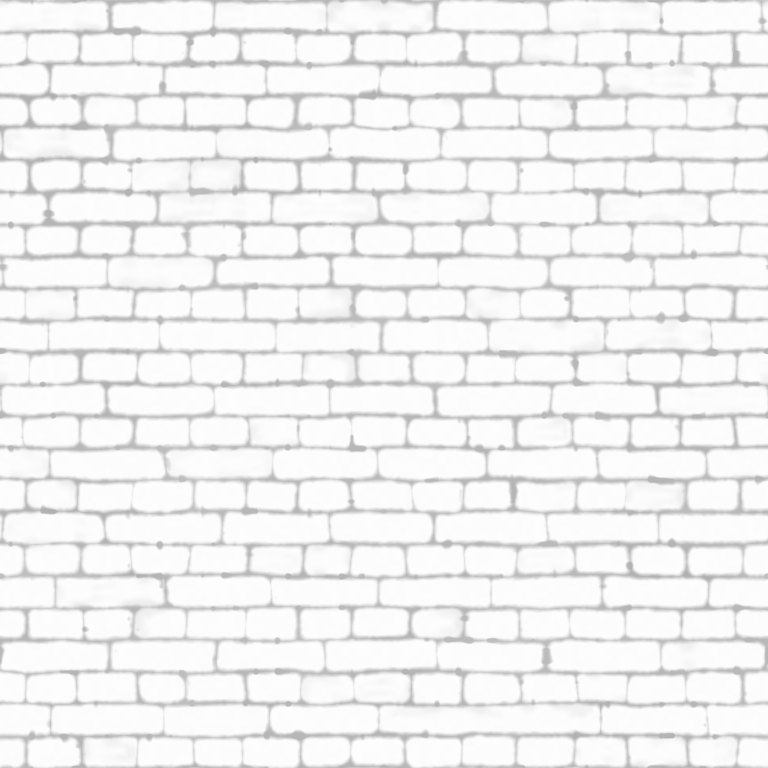
Reproduce this texture map procedurally as a Shadertoy shader.

```glsl
// White painted brick wall: alternating stretcher and header courses with soft grey mortar.

const float COURSES = 24.0;      // rows down the canvas; one course is one unit high
const float STRETCHERS = 7.0;    // long bricks per course
const float HEADERS = 14.0;      // short bricks per course
const vec2 DOUBLE_BRICK = vec2(3.0, 22.0); // one brick that spans two places

float hash(vec2 p, float seed) {
    vec3 q = fract(vec3(p.xyx + seed * 7.31) * vec3(0.1031, 0.1030, 0.0973));
    q += dot(q, q.yzx + 33.33);
    return fract((q.x + q.y) * q.z);
}

// Value noise that wraps across the wall.
float noise(vec2 p, float frequency, float seed) {
    float period = COURSES * frequency;
    p *= frequency;
    vec2 cell = floor(p);
    vec2 f = fract(p);
    f = f * f * (3.0 - 2.0 * f);
    vec2 a = mod(cell, period);
    vec2 b = mod(cell + 1.0, period);
    return mix(mix(hash(a, seed), hash(vec2(b.x, a.y), seed), f.x),
               mix(hash(vec2(a.x, b.y), seed), hash(b, seed), f.x), f.y);
}

float roundedBox(vec2 p, vec2 halfSize, float radius) {
    vec2 q = abs(p) - halfSize + radius;
    return length(max(q, 0.0)) + min(max(q.x, q.y), 0.0) - radius;
}

float bricksInCourse(float course) {
    return mod(course, 2.0) < 0.5 ? STRETCHERS : HEADERS;
}

// Stretchers shift by half a brick every second course.
float courseOffset(float course) {
    if (mod(course, 2.0) > 0.5) return 0.46;
    return mod(course, 4.0) < 1.0 ? -0.01 : 0.47;
}

// Joint position (x) and half width (y).
vec2 joint(float index, float course) {
    float count = bricksInCourse(course);
    vec2 id = vec2(mod(index, count), course);
    float shift = (hash(id, 1.0) - 0.5) * 0.26;
    float gap = mix(0.008, 0.09, hash(id, 2.0));
    return vec2((index + courseOffset(course)) * COURSES / count + shift, gap);
}

float brickDistance(vec2 p, float column, float row) {
    float course = mod(row, COURSES);
    vec2 id = vec2(mod(column, bricksInCourse(course)), course);
    bool firstHalf = id == DOUBLE_BRICK;
    bool secondHalf = id == DOUBLE_BRICK + vec2(1.0, 0.0);
    vec2 left = joint(column - (secondHalf ? 1.0 : 0.0), course);
    vec2 right = joint(column + (firstHalf ? 2.0 : 1.0), course);
    vec2 low = vec2(left.x + left.y, row + mix(0.055, 0.11, hash(id, 3.0)));
    vec2 high = vec2(right.x - right.y, row + 1.0 - mix(0.055, 0.11, hash(id, 4.0)));
    float radius = mix(0.12, 0.30, hash(id, 5.0));
    return roundedBox(p - 0.5 * (low + high), 0.5 * (high - low), radius);
}

// Distance to the nearest brick (x) and that brick's wear (y).
vec2 wall(vec2 p) {
    vec2 nearest = vec2(10.0, 0.0);
    for (int j = -1; j <= 1; j++) {
        float row = floor(p.y) + float(j);
        float course = mod(row, COURSES);
        float count = bricksInCourse(course);
        float middle = floor(p.x * count / COURSES - courseOffset(course));
        for (int i = -1; i <= 1; i++) {
            float column = middle + float(i);
            float d = brickDistance(p, column, row);
            float wear = hash(vec2(mod(column, count), course), 6.0);
            if (d < nearest.x) nearest = vec2(d, wear);
        }
    }
    return nearest;
}

void mainImage(out vec4 fragColor, in vec2 fragCoord) {
    vec2 uv = fragCoord / iResolution.xy;
    vec2 p = vec2(uv.x, 1.0 - uv.y) * COURSES;

    // Uneven hand-laid outlines
    vec2 warp = vec2(noise(p, 1.0, 11.0), noise(p, 1.0, 12.0)) - 0.5;
    vec2 brick = wall(p + warp * vec2(0.11, 0.09));
    float d = brick.x;
    d += (noise(p, 4.0, 13.0) - 0.5) * 0.055;
    d += (noise(p, 9.0, 14.0) - 0.5) * 0.025;

    // Chipped edges
    d += 0.11 * smoothstep(0.78, 1.0, noise(p, 3.0, 15.0));

    // Faint smudges on the more worn bricks
    float smudge = smoothstep(0.35, 0.9, noise(p, 2.0, 16.0));
    smudge *= smoothstep(0.72, 1.0, brick.y) * smoothstep(-0.45, -0.05, d);
    float face = 0.993 - 0.006 * noise(p, 5.0, 17.0) - 0.06 * smudge;

    // Soft mortar, deepest where the joints meet
    float mortar = mix(0.69, 0.75, noise(p, 0.5, 18.0));
    float shade = mix(face, mortar, smoothstep(-0.06, 0.12, d));
    fragColor = vec4(vec3(shade), 1.0);
}
```
